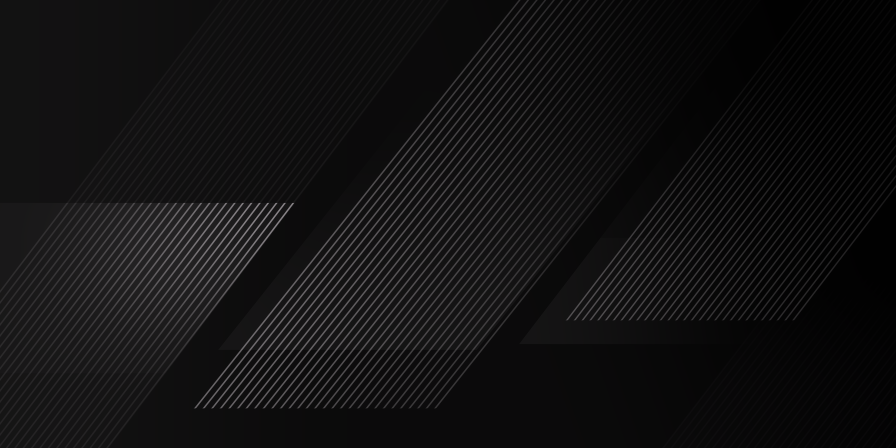
Give the GLSL for this background, as a WebGL 2 fragment shader.

```glsl
#version 300 es
precision highp float;
// Dark backdrop of slanted translucent panels overlaid by bands of fine
// parallel lines. Each band is a sheared strip whose lines repeat with fract;
// smooth ramps shape the panels, the glow and the fading of the lines.

uniform vec2 u_resolution;
out vec4 outColor;

const vec3 NEUTRAL = vec3(1.0, 0.965, 0.995);
const vec3 VIOLET = vec3(1.0, 0.88, 1.06);

// Soft step one pixel wide around an edge.
float edge(float at, float value, float px) {
  return clamp((value - at) / px + 0.5, 0.0, 1.0);
}

float between(float low, float high, float value, float px) {
  return edge(low, value, px) * (1.0 - edge(high, value, px));
}

// Horizontal position after removing the slant.
float shear(vec2 p, float slant) {
  return p.x - slant * p.y;
}

// Evenly spaced slanted lines from first to last, both included.
float stripes(float s, float slant, float first, float last,
              float gaps, float width, float px) {
  float pitch = (last - first) / gaps;
  float phase = fract((s - first) / pitch + 0.5) - 0.5;
  float stretch = sqrt(1.0 + slant * slant);
  float dist = abs(phase) * pitch / stretch;
  float soft = 1.25 * px;
  float line = smoothstep(0.0, 1.0, (0.5 * width - dist) / soft + 0.5);
  return line * between(first - 0.5 * pitch, last + 0.5 * pitch, s, px);
}

float glow(vec2 p, vec2 center, vec2 radius) {
  vec2 q = (p - center) / radius;
  return exp(-dot(q, q));
}

// Base gradient: charcoal at the left, black toward the upper right.
vec3 backdrop(vec2 p) {
  float light = mix(0.072, 0.042, smoothstep(0.0, 0.85, p.x));
  light *= 1.0 - 0.9 * smoothstep(1.05, 2.0, p.x + 0.35 * (p.y - 0.5));
  return light * NEUTRAL;
}

// Left band: bright lower panel under a dim continuation.
vec3 leftBand(vec2 p, float px) {
  float slant = 0.76;
  float s = shear(p, slant);
  float lower = 1.0 - edge(0.547, p.y, px);
  float inside = 1.0 - edge(0.243, s, px);
  float across = smoothstep(-0.28, 0.243, s);

  float fill = 0.012 + 0.058 * glow(p, vec2(0.38, 0.45), vec2(0.22, 0.20));
  fill += 0.010 * edge(0.167, p.y, px);
  fill *= lower * inside;
  fill += 0.006 * (1.0 - lower) * inside * edge(-0.265, s, px);

  float rise = smoothstep(0.0, 0.547, p.y);
  float bright = mix(0.06, 0.42, rise * rise * across) + 0.03 * rise;
  float dim = 0.045 * (1.0 - 0.4 * smoothstep(0.55, 1.0, p.y));
  float lines = stripes(s, slant, -0.265, 0.239, 27.0, 0.0034, px);
  return (fill + lines * mix(dim, bright, lower)) * NEUTRAL;
}

// Central band: the widest set of lines over a faint offset panel.
vec3 centerBand(vec2 p, float px) {
  float slant = 0.795;
  float s = shear(p, slant);
  float panel = between(0.313, 0.89, s, px) * edge(0.219, p.y, px);
  float fill = 0.034 * panel * (1.0 - smoothstep(0.22, 0.85, p.y));
  fill += 0.004 * between(0.365, 0.901, s, px) * edge(0.0885, p.y, px);

  float fade = 1.0 - 0.5 * smoothstep(0.15, 1.0, p.y);
  fade *= 1.0 - 0.5 * smoothstep(0.37, 0.9, s);
  fade *= 1.0 - 0.85 * smoothstep(1.05, 1.6, p.x);
  float lines = stripes(s, slant, 0.365, 0.901, 28.0, 0.0034, px);
  lines *= edge(0.0885, p.y, px);
  return (fill + 0.35 * fade * lines) * NEUTRAL;
}

// Right band: lines that sink into black, with a lit lower corner.
vec3 rightBand(vec2 p, float px) {
  float slant = 0.766;
  float s = shear(p, slant);
  float panel = edge(0.981, s, px) * edge(0.232, p.y, px);
  float fill = 0.040 * panel * (1.0 - smoothstep(1.15, 1.75, p.x));
  fill *= 1.0 - 0.4 * edge(0.469, p.y, px);
  fill *= 1.0 - smoothstep(0.45, 0.95, p.y);

  float fade = 1.0 - 0.88 * smoothstep(0.28, 0.92, p.y);
  fade *= 1.0 - 0.4 * smoothstep(1.05, 1.55, s);
  float lines = stripes(s, slant, 1.047, 1.552, 29.0, 0.0032, px);
  lines *= edge(0.285, p.y, px);
  return (fill + 0.25 * fade * lines) * NEUTRAL;
}

// Barely visible lines in the lower right corner.
vec3 cornerLines(vec2 p, float px) {
  float s = shear(p, 0.766);
  float lines = stripes(s, 0.766, 1.48, 2.0, 28.0, 0.0034, px);
  float fade = 1.0 - smoothstep(0.1, 0.4, p.y);
  return (0.018 * lines + 0.006 * edge(1.48, s, px)) * fade * VIOLET;
}

void main() {
  vec2 p = gl_FragCoord.xy / u_resolution.y;
  float px = 1.0 / u_resolution.y;
  vec3 color = backdrop(p);
  color += leftBand(p, px) + centerBand(p, px);
  color += rightBand(p, px) + cornerLines(p, px);
  outColor = vec4(color, 1.0);
}
```
